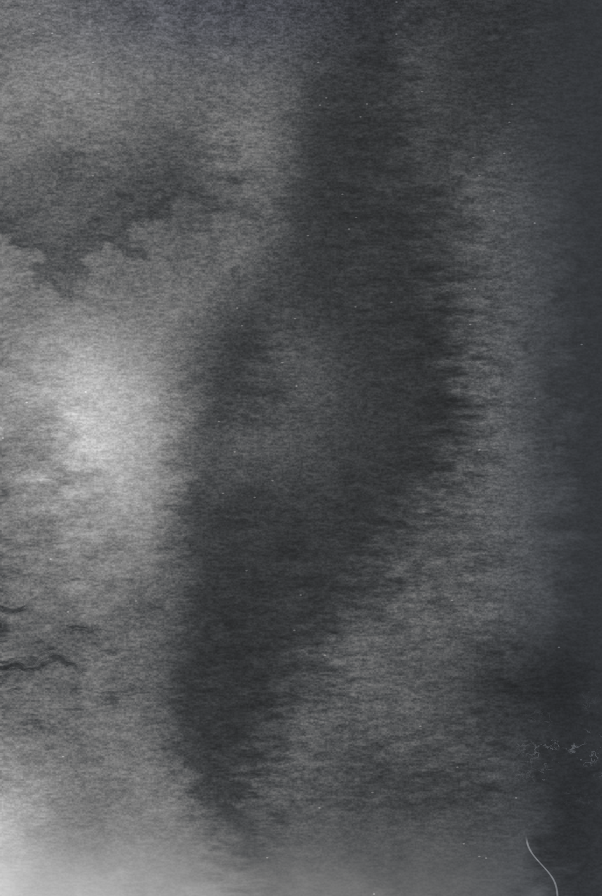
Give the GLSL for this texture, as a WebGL 2 fragment shader.

```glsl
#version 300 es
precision highp float;

uniform vec2 u_resolution;
out vec4 fragColor;

float hash(vec2 p) {
  vec3 q = fract(vec3(p.xyx) * 0.1031);
  q += dot(q, q.yzx + 33.33);
  return fract((q.x + q.y) * q.z);
}

float noise(vec2 p) {
  vec2 i = floor(p), f = fract(p);
  f = f * f * (3.0 - 2.0 * f);
  return mix(mix(hash(i), hash(i + vec2(1, 0)), f.x),
             mix(hash(i + vec2(0, 1)), hash(i + vec2(1, 1)), f.x), f.y);
}

// Layered noise centred on zero
float fbm(vec2 p) {
  float sum = 0.0, gain = 0.5;
  for (int i = 0; i < 5; i++) {
    sum += gain * (noise(p) - 0.5);
    p = p * 2.03 + 17.0;
    gain *= 0.55;
  }
  return sum;
}

// Smooth ramp that may run in either direction
float ramp(float a, float b, float x) {
  float t = clamp((x - a) / (b - a), 0.0, 1.0);
  return t * t * (3.0 - 2.0 * t);
}

float blob(vec2 p, vec2 centre, vec2 radius) {
  vec2 d = (p - centre) / radius;
  return exp(-dot(d, d));
}

// Sparse dust specks on a jittered grid
float dust(vec2 p, float cells, float density) {
  vec2 g = p * cells, id = floor(g);
  vec2 centre = 0.25 + 0.5 * vec2(hash(id + 3.1), hash(id + 8.7));
  float d = length((fract(g) - centre) * vec2(0.8, 1.2));
  return step(1.0 - density, hash(id + 21.0)) * ramp(0.25, 0.05, d);
}

void main() {
  vec2 uv = gl_FragCoord.xy / u_resolution;
  vec2 p = uv * vec2(0.672, 1.0);

  // Ragged paper fibres displace the soft washes
  float cloud = fbm(p * 9.0);
  float mottle = fbm(p * vec2(38.0, 60.0) + 90.0);
  float fibre = fbm(p * vec2(45.0, 170.0) + 40.0);
  vec2 w = uv + vec2(0.07 * cloud + 0.07 * mottle + 0.07 * fibre,
                     0.05 * fbm(p * 11.0 + 70.0) + 0.03 * mottle);

  // Pale left wash against the dark centre
  float edge = 0.29 + 0.18 * ramp(0.55, 0.74, w.y) + 0.12 * ramp(0.2, 0.0, w.y);
  float soft = 0.06 + 0.05 * blob(w, vec2(0.4, 0.65), vec2(0.5, 0.07)) + 0.15 * ramp(0.82, 1.0, w.y);
  float left = ramp(edge + soft, edge - soft, w.x);
  float light = 0.222 + 0.185 * left;

  // Right band, spreading leftwards near the bottom
  float bandEdge = 0.75 - 0.35 * ramp(0.56, 0.06, w.y);
  float band = ramp(bandEdge - 0.07, bandEdge + 0.10, w.x)
             * ramp(0.97, 0.84, w.x) * ramp(0.9, 0.55, w.y);
  light += 0.13 * band;

  // Bright glows
  light += 0.27 * blob(w, vec2(0.17, 0.48), vec2(0.11, 0.12));
  light += 0.17 * blob(w, vec2(0.07, 0.57), vec2(0.2, 0.09));
  light += 0.10 * blob(w, vec2(0.04, 0.88), vec2(0.22, 0.08));
  light += 0.07 * blob(w, vec2(0.46, 0.86), vec2(0.06, 0.07));
  light += 0.10 * blob(w, vec2(0.50, 0.58), vec2(0.07, 0.09));
  light += 0.10 * blob(w, vec2(0.41, 0.49), vec2(0.10, 0.05));
  light += 0.06 * blob(w, vec2(0.71, 0.92), vec2(0.05, 0.10));
  light += 0.06 * blob(w, vec2(0.83, 0.78), vec2(0.10, 0.10));
  light += 0.05 * blob(w, vec2(0.54, 1.0), vec2(0.09, 0.08));
  light += 0.30 * blob(w, vec2(0.0, -0.02), vec2(0.38, 0.07));
  light += 0.25 * blob(uv, vec2(-0.03, 0.04), vec2(0.09, 0.10));
  light += 0.09 * blob(w, vec2(0.14, 0.09), vec2(0.20, 0.08));
  light += 0.09 * blob(w, vec2(0.55, -0.02), vec2(0.25, 0.05));

  // Dark stains
  light -= 0.10 * blob(w, vec2(0.31, 0.80), vec2(0.10, 0.08));
  light -= 0.10 * blob(w, vec2(0.12, 0.81), vec2(0.06, 0.04));
  light -= 0.05 * blob(w, vec2(0.07, 0.25), vec2(0.25, 0.08));
  light -= 0.14 * blob(w, vec2(0.85, 0.23), vec2(0.10, 0.06));
  light -= 0.08 * blob(w, vec2(0.68, 0.12), vec2(0.14, 0.05));
  light -= 0.06 * blob(w, vec2(0.88, 0.10), vec2(0.12, 0.08));
  light -= 0.03 * blob(w, vec2(0.73, 0.55), vec2(0.05, 0.18));
  light -= 0.05 * blob(w, vec2(0.40, 0.07), vec2(0.05, 0.05));

  // Stain with a ragged V-shaped lower rim
  float rim = 0.675 + 0.5 * abs(uv.x - 0.115) + 0.12 * mottle + 0.06 * cloud;
  float above = uv.y - rim;
  light -= 0.16 * ramp(-0.012, 0.02, above) * exp(-max(above, 0.0) * 15.0)
         * ramp(0.36, 0.2, uv.x) * (0.85 + 1.5 * cloud + mottle);

  // Horizontal brush ripples at the lower left
  float ripple = fbm(p * vec2(24.0, 120.0) + vec2(0.0, 7.0 * cloud));
  light -= 0.15 * ramp(0.02, 0.28, ripple) * ramp(0.32, 0.1, uv.x)
         * ramp(0.15, 0.23, uv.y) * ramp(0.40, 0.32, uv.y);

  // Mottling and fine grain, quieter along the smooth right margin
  float rough = ramp(1.0, 0.8, uv.x) * ramp(0.0, 0.15, uv.y);
  float grain = noise(p * vec2(330.0, 510.0)) + noise(p * vec2(150.0, 450.0) + 9.0) - 1.0;
  float speckle = hash(floor(p * 512.0)) - 0.5;
  light += (0.14 * cloud + 0.08 * mottle) * left + 0.04 * mottle * rough;
  light += (0.07 + 0.10 * band) * fibre * rough;
  light += (grain + 0.7 * speckle) * (0.022 + 0.06 * rough * ramp(0.12, 0.4, light));

  // Dust, flakes and one curled hair
  light += 0.18 * dust(p, 150.0, 0.004);
  float flakes = fbm(p * 110.0 + 5.0);
  light += 0.18 * ramp(0.07, 0.0, abs(flakes)) * ramp(-0.1, 0.15, mottle)
         * blob(w, vec2(0.97, 0.165), vec2(0.07, 0.045));
  float hairX = 0.926 - 0.75 * uv.y + 0.007 * sin(uv.y * 90.0);
  light += 0.24 * ramp(0.0028, 0.0004, abs(uv.x - hairX)) * ramp(0.068, 0.058, uv.y);

  // Cool shadows, neutral highlights, blue haze across the top
  vec3 tint = mix(vec3(0.97, 1.0, 1.03), vec3(1.0), ramp(0.2, 0.5, light));
  tint = mix(tint, vec3(0.93, 0.99, 1.09), 0.5 * ramp(0.72, 1.0, uv.x));
  tint = mix(tint, vec3(0.95, 0.98, 1.12), 0.6 * blob(uv, vec2(0.4, 1.0), vec2(0.3, 0.07)));
  light -= 0.07 * blob(uv, vec2(0.4, 1.02), vec2(0.3, 0.07));
  fragColor = vec4(clamp(light * tint, 0.0, 1.0), 1.0);
}
```
